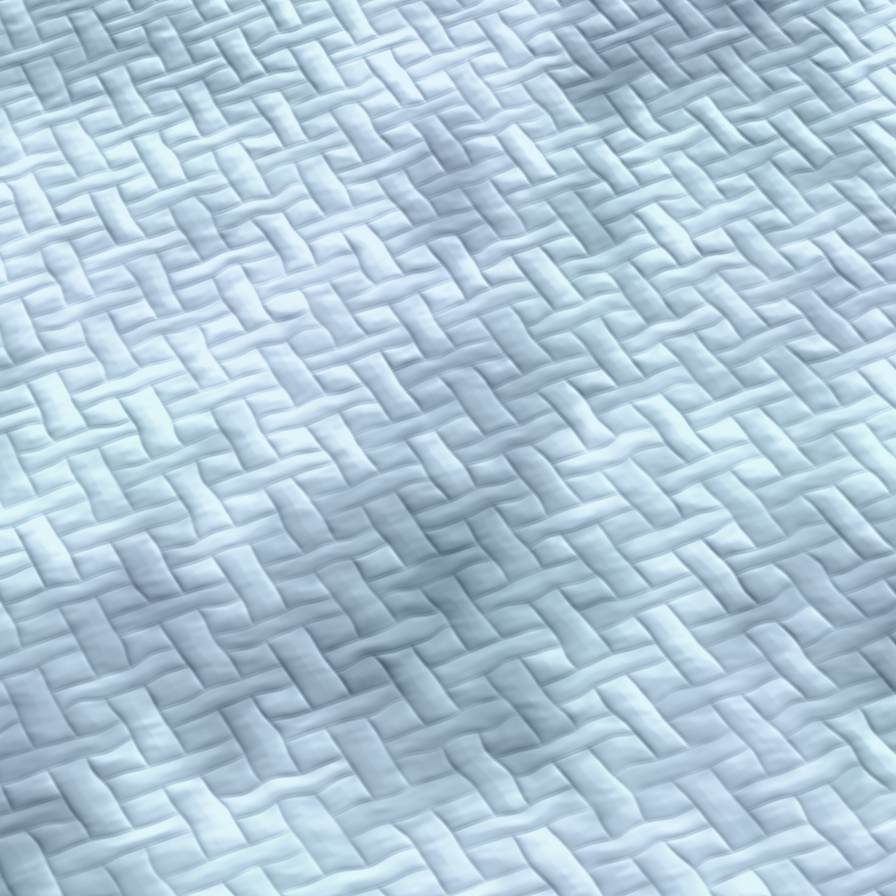
A WebGL 1 fragment shader for this texture:

```glsl
precision highp float;
// Pale blue quilted bedcover: slanted padded strips interlace as a plain weave,
// with a soft puff in every gap. A height field of puffs and creases is built
// in oblique weave axes, growing toward the viewer, and lit from its slope.

uniform vec2 u_resolution;

// Weave layout, in canvas units
const vec2 STEEP_AXIS = vec2(0.60, -0.80);    // along the long strips
const vec2 CROSS_AXIS = vec2(0.94, 0.34);     // along the crossing strips
const vec2 PITCH = vec2(0.0816, 0.0547);      // spacing of columns and rows
const vec2 HALF_WIDTH = vec2(0.0185, 0.0115); // half widths of both strip kinds
const vec2 WEAVE_ORIGIN = vec2(0.0356, 0.0538);
const float PERSPECTIVE = 0.48;
const float WOBBLE = 0.008;

// Padding and stitching
const vec3 KIND_HEIGHT = vec3(0.0092, 0.0072, 0.0100); // steep, cross, gap
const float PUFF_ROUNDING = 0.0075;
const float SEAM_WIDTH = 0.0032;
const float SEAM_DARKNESS = 0.20;
const float CREASE_HEIGHT = 0.0068;
const vec2 CREASE_FREQ = vec2(28.0, 82.0);

// Light and colour
const vec2 LIGHT_DIR = vec2(0.50, 0.86);
const float LIGHT_GAIN = 0.30;
const float BASE_TONE = 0.665;
const float PIECE_TONE = 0.13;
const float PATCH_TONE = 0.42;
const float SLOPE_STEP = 0.0028;
const vec3 SHADOW = vec3(0.31, 0.39, 0.46);
const vec3 CLOTH = vec3(0.76, 0.86, 0.93);
const vec3 HIGHLIGHT = vec3(0.88, 0.96, 0.98);
const vec3 LAVENDER_SHIFT = vec3(0.008, -0.008, 0.006);

float hash(vec2 p) {
  vec3 q = fract(p.xyx * vec3(0.1031, 0.1030, 0.0973));
  q += dot(q, q.yzx + 33.33);
  return fract((q.x + q.y) * q.z);
}

float noise(vec2 p) {
  vec2 cell = floor(p);
  vec2 f = fract(p);
  f = f * f * (3.0 - 2.0 * f);
  float low = mix(hash(cell), hash(cell + vec2(1.0, 0.0)), f.x);
  float high = mix(hash(cell + vec2(0.0, 1.0)), hash(cell + 1.0), f.x);
  return mix(low, high, f.y);
}

// Canvas position to uneven distances along the cross and steep axes
vec2 toWeave(vec2 p) {
  float nearness = 1.0 - PERSPECTIVE * p.y;
  p = vec2(p.x / nearness, -log(nearness) / PERSPECTIVE) - WEAVE_ORIGIN;
  float det = STEEP_AXIS.x * CROSS_AXIS.y - STEEP_AXIS.y * CROSS_AXIS.x;
  vec2 w = vec2(STEEP_AXIS.x * p.y - STEEP_AXIS.y * p.x,
                p.x * CROSS_AXIS.y - p.y * CROSS_AXIS.x) / det;
  vec2 drift = vec2(noise(w * 34.0 + 43.7), noise(w * 34.0 + 91.2)) - 0.5;
  return w + WOBBLE * drift;
}

// Soft depth inside a box centred on a weave cell; zero outside
float boxDepth(vec2 w, vec2 centre, vec2 halfSize) {
  vec2 inside = max(halfSize - abs(w - centre * PITCH), 0.0);
  return inside.x * inside.y / (inside.x + inside.y + 0.00001);
}

// x: depth from the nearest seam, y: random value, z: padding height
vec3 quiltPiece(vec2 w) {
  vec2 grid = w / PITCH;
  vec2 near = floor(grid + 0.5);

  // Strips pass over at alternate crossings, so each spans two pitches
  vec2 steep = vec2(near.x, 2.0 * floor((grid.y - near.x) * 0.5 + 0.5) + near.x);
  vec2 cross = vec2(2.0 * floor((grid.x - near.y) * 0.5) + near.y + 1.0, near.y);
  vec2 gap = floor(grid) + 0.5;

  float steepDepth = boxDepth(w, steep, vec2(HALF_WIDTH.x, PITCH.y - HALF_WIDTH.y));
  float crossDepth = boxDepth(w, cross, vec2(PITCH.x - HALF_WIDTH.x, HALF_WIDTH.y));
  float gapDepth = boxDepth(w, gap, 0.5 * PITCH - HALF_WIDTH);

  float depth = max(steepDepth, max(crossDepth, gapDepth));
  if (depth == steepDepth) return vec3(depth, hash(steep + 71.5), KIND_HEIGHT.x);
  if (depth == crossDepth) return vec3(depth, hash(cross + 71.5), KIND_HEIGHT.y);
  return vec3(depth, hash(gap + 71.5), KIND_HEIGHT.z);
}

float clothHeight(vec2 p) {
  vec2 w = toWeave(p);
  vec3 piece = quiltPiece(w);
  float puff = 1.0 - exp(-piece.x / PUFF_ROUNDING);
  vec2 c = w * CREASE_FREQ + 60.0;
  float crease = noise(c + vec2(0.0, 0.8 * c.x)) + 0.35 * noise(c * 2.1 + 8.3);
  return piece.z * puff * (0.65 + 0.7 * piece.y) + CREASE_HEIGHT * crease * mix(0.6, 1.0, puff);
}

void main() {
  vec2 p = (gl_FragCoord.xy - 0.5 * u_resolution) / min(u_resolution.x, u_resolution.y);

  // Slope lighting
  vec2 e = vec2(SLOPE_STEP, 0.0);
  vec2 slope = vec2(clothHeight(p + e.xy) - clothHeight(p - e.xy),
                    clothHeight(p + e.yx) - clothHeight(p - e.yx)) / (2.0 * SLOPE_STEP);
  float tone = BASE_TONE - LIGHT_GAIN * dot(slope, LIGHT_DIR);

  // Interrupted stitching, uneven pieces and broad folds
  vec3 piece = quiltPiece(toWeave(p));
  float seam = exp(-piece.x / SEAM_WIDTH);
  tone -= SEAM_DARKNESS * seam * (0.1 + 1.4 * noise(p * 45.0 + 50.0));
  tone += PIECE_TONE * (piece.y - 0.5) * (1.0 - seam);
  float patches = noise(p * 4.0 + 12.0) + 0.7 * noise(p * 12.0 + 30.0) - 0.85;
  tone = clamp(tone + PATCH_TONE * patches, 0.0, 1.0);

  vec3 color = mix(SHADOW, CLOTH, min(tone / 0.8, 1.0));
  color = mix(color, HIGHLIGHT, smoothstep(0.72, 1.0, tone));
  color += LAVENDER_SHIFT * (2.0 * noise(p * 6.0 + 55.0) - 1.0);
  gl_FragColor = vec4(color, 1.0);
}
```
